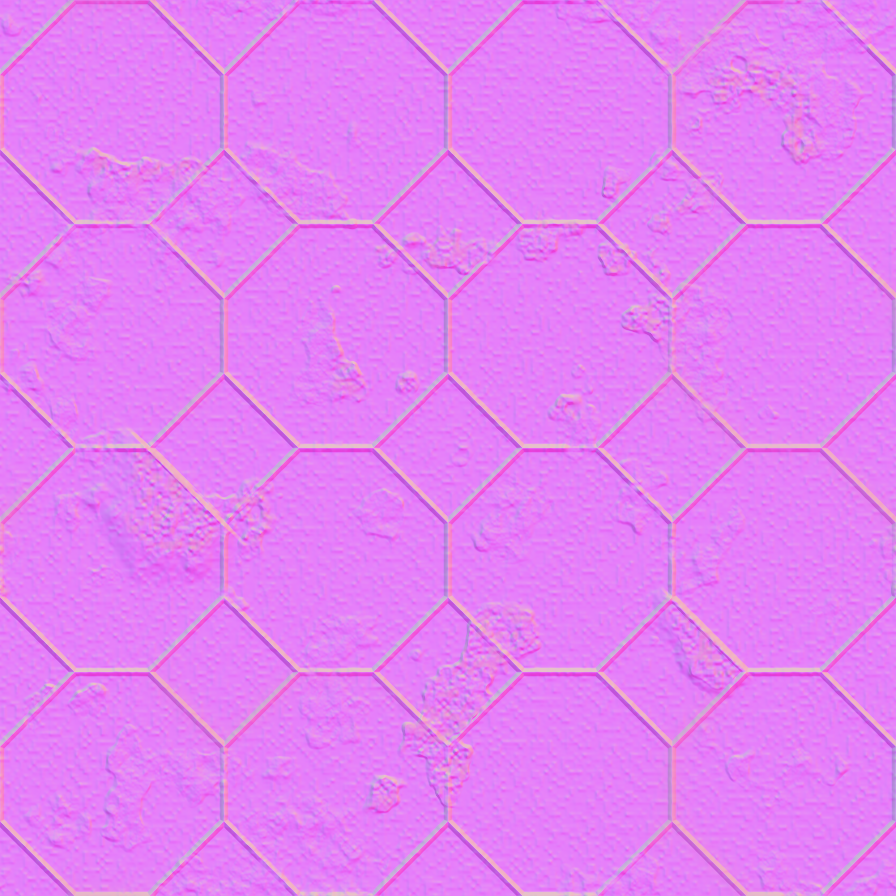
Reproduce this texture map procedurally as a Shadertoy shader.

```glsl
#define REPEATS 4.0
#define DIAMOND 0.3333      // half diagonal of the small tile, in cells
#define RIDGE_WIDTH 0.0046  // half width of the joint, in canvas units
#define SCUFF_LEVEL 0.615   // higher leaves fewer scuffs
#define SCUFF_SCALE 14.0
#define SCUFF_HEIGHT 0.0012
#define GRAIN_HEIGHT 0.0013
#define CREST_LIGHT 0.28    // upward tilt of the joint's crest
#define SLOPE_STEP 0.0009
#define FLAT_COLOR vec3(0.90, 0.50, 0.98)
#define RUST_COLOR vec3(0.92, 0.57, 0.78)

float hash(vec2 p) {
    return fract(sin(dot(p, vec2(127.1, 311.7))) * 43758.5453);
}

// Value noise that wraps after `period` cells
float noise(vec2 uv, float period, float seed) {
    vec2 p = uv * period;
    vec2 i = floor(p);
    vec2 f = p - i;
    f = f * f * (3.0 - 2.0 * f);
    vec2 a = mod(i, period) + seed;
    vec2 b = mod(i + 1.0, period) + seed;
    return mix(mix(hash(a), hash(vec2(b.x, a.y)), f.x),
               mix(hash(vec2(a.x, b.y)), hash(b), f.x), f.y);
}

float fbm(vec2 uv, float period, float seed) {
    float sum = 0.0;
    float weight = 0.533;
    for (int i = 0; i < 4; i++) {
        sum += weight * noise(uv, period, seed);
        weight *= 0.5;
        period *= 2.0;
        seed += 17.0;
    }
    return sum;
}

// Distance to the joints between octagons and diamonds, in canvas units
float jointDistance(vec2 uv) {
    vec2 corner = 0.5 - abs(fract(uv * REPEATS) - 0.5);
    float diagonal = abs(corner.x + corner.y - DIAMOND) * 0.7071;
    float upright = length(vec2(corner.x, max(DIAMOND - corner.y, 0.0)));
    float level = length(vec2(corner.y, max(DIAMOND - corner.x, 0.0)));
    return min(diagonal, min(upright, level)) / REPEATS;
}

// Broken area behind a falling joint: x = raised bank, y = rough core
vec2 breakage(vec2 uv, vec2 edge, float depth, float halfLength) {
    vec2 d = uv - edge;
    float behind = -(d.x + d.y) * 0.7071;
    float along = abs(d.x - d.y) * 0.7071;
    float ragged = 0.07 * (fbm(uv, 20.0, 61.0) - 0.5) / depth;
    float side = smoothstep(-0.002, 0.003, behind);
    float reach = length(vec2(behind / depth, along / halfLength * 0.8)) + ragged;
    return side * vec2(1.0 - smoothstep(0.85, 1.35, reach),
                       1.0 - smoothstep(0.75, 0.95, reach));
}

// Surface height; `rough` reports the pitted parts
float relief(vec2 uv, out float rough) {
    // Scuffs, pitted at heart in a few regions
    float field = fbm(uv, SCUFF_SCALE, 5.0);
    float scuff = smoothstep(SCUFF_LEVEL, SCUFF_LEVEL + 0.06, field);
    float region = smoothstep(0.6, 0.75, noise(uv, 7.0, 29.0));
    rough = region * scuff;

    // Two broken tile edges
    vec2 large = breakage(uv, vec2(0.2083, 0.4583), 0.085, 0.062);
    vec2 small = breakage(uv, vec2(0.7917, 0.2917), 0.034, 0.055);
    rough = max(rough, max(large.y, small.y));
    float height = 0.007 * large.x + 0.004 * small.x;

    height += scuff * (SCUFF_HEIGHT + 0.0065 * (fbm(uv, 48.0, 41.0) - 0.5));
    height += rough * 0.0032 * noise(uv, 230.0, 53.0);

    // Speckled grain over faint unevenness
    float speck = noise(uv, 210.0, 71.0);
    height += GRAIN_HEIGHT * speck * speck;
    height += 0.0008 * fbm(uv, 40.0, 83.0);

    // Raised joints with a soft foot, chewed where the surface is worn
    float chew = scuff * 0.8 * noise(uv, 140.0, 97.0);
    float joint = jointDistance(uv);
    float ridge = max(RIDGE_WIDTH - joint, 0.0) + 0.0007 * exp(-joint * 170.0);
    return height + ridge * (1.0 - chew);
}

void mainImage(out vec4 fragColor, in vec2 fragCoord) {
    vec2 uv = fragCoord / iResolution.xy;
    vec2 dx = vec2(SLOPE_STEP, 0.0);
    vec2 dy = dx.yx;
    float rough;

    // Facing direction of the surface, limited to unit steepness
    vec2 facing = vec2(relief(uv - dx, rough) - relief(uv + dx, rough),
                       relief(uv - dy, rough) - relief(uv + dy, rough));
    facing /= 2.0 * SLOPE_STEP;
    float joint = jointDistance(uv);
    facing.y += CREST_LIGHT * (1.0 - smoothstep(0.2, 0.9, joint / RIDGE_WIDTH));
    facing /= max(1.0, length(facing));
    relief(uv, rough);

    // Direction to colour
    vec3 color = FLAT_COLOR;
    color.r += facing.x * (facing.x < 0.0 ? 0.2 : 0.07);
    color.g += 0.26 * facing.y;
    color.b -= 0.13 * dot(facing, facing) + 0.06 * max(facing.x + facing.y, 0.0);

    // Rust in the pits and along some joints
    float pits = rough * smoothstep(0.5, 0.8, noise(uv, 120.0, 11.0));
    float patches = smoothstep(0.6, 0.85, noise(uv, 9.0, 19.0));
    float stain = patches * exp(-joint * 110.0);
    color = mix(color, RUST_COLOR, clamp(0.45 * pits + 0.3 * stain, 0.0, 0.6));

    fragColor = vec4(clamp(color, 0.0, 1.0), 1.0);
}
```
